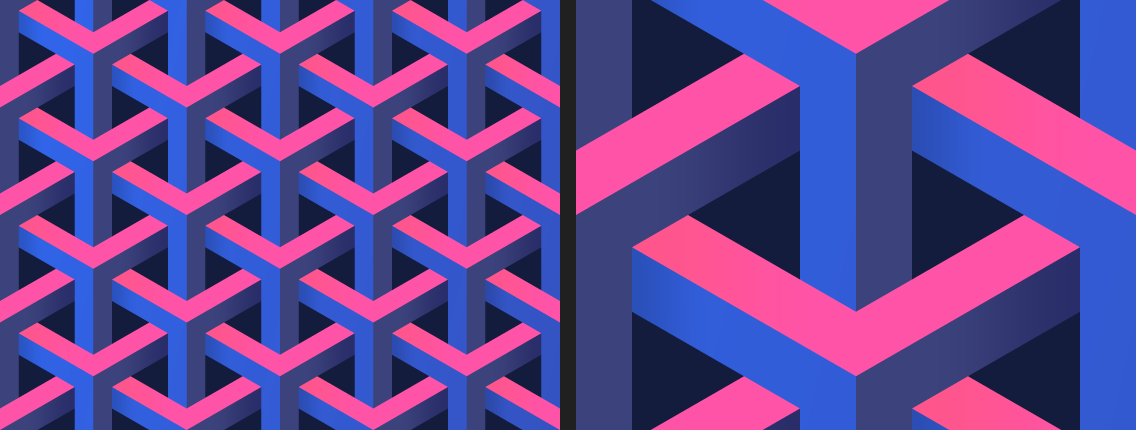
Left: the whole. Right: its middle third, enlarged.
Reproduce this pattern procedurally as a WebGL 2 fragment shader.

```glsl
#version 300 es
precision highp float;
// Interlocking isometric Y-shaped beams: pink tops, blue left and indigo right faces.
// Two interleaved lattices of joints, 3 repeats across and 4 down, are tested in
// skewed units where every slanted edge has slope 1; supersampling smooths edges.

uniform vec2 u_resolution;
out vec4 fragColor;

// Pink top of an arm: warmer toward the left tip
vec3 topColor(float x) {
    vec3 pink = vec3(1.0, 0.325, 0.66);
    return mix(pink, vec3(1.0, 0.335, 0.55), smoothstep(0.3, 3.8, -x));
}

// Side faces, shaded toward the arm tips; the blue dims across the canvas
vec3 sideColor(float x, vec2 uv) {
    float shade = smoothstep(1.2, 4.1, abs(x));
    if (x < 0.0) {
        float dim = clamp(0.85 * uv.x + 0.15 * (1.0 - uv.y), 0.0, 1.0);
        vec3 blue = mix(vec3(0.19, 0.40, 0.93), vec3(0.205, 0.325, 0.76), dim);
        return blue * (1.0 - 0.16 * smoothstep(2.6, 4.1, -x));
    }
    return mix(vec3(0.235, 0.26, 0.485), vec3(0.16, 0.175, 0.41), shade);
}

vec3 beams(vec2 uv) {
    vec2 p = uv * vec2(30.0, 40.0);
    vec3 color = vec3(0.08, 0.11, 0.24);
    for (int i = 0; i < 2; i++) {
        vec2 q = p - 5.0 * float(i);
        float x = mod(q.x + 5.0, 10.0) - 5.0;
        float side = abs(x);
        // Height above the V-shaped lower edge of the top face
        float h = mod(q.y - side + 8.0, 10.0) - 8.0;

        bool top = h > 0.0 && side < 4.0 && h + 2.0 * side < 8.0;
        bool arm = h <= 0.0 && h > -2.0 && side < 4.0;
        bool post = h <= 0.0 && side < 1.0;
        if (top) color = topColor(x);
        else if (arm || post) color = sideColor(x, uv);
    }
    return color;
}

void main() {
    // Average a 4 x 4 grid of samples inside each pixel
    vec3 sum = vec3(0.0);
    for (int j = 0; j < 4; j++) {
        for (int i = 0; i < 4; i++) {
            vec2 offset = (vec2(i, j) + 0.5) / 4.0 - 0.5;
            sum += beams((gl_FragCoord.xy + offset) / u_resolution);
        }
    }
    fragColor = vec4(sum / 16.0, 1.0);
}
```
